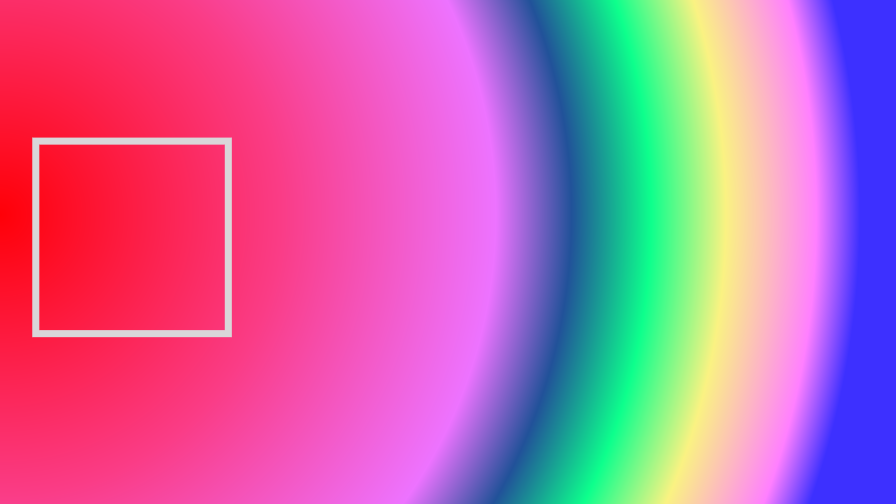
A WebGL 2 fragment shader for this background:

```glsl
#version 300 es
precision highp float;

uniform vec2 u_resolution;
out vec4 fragColor;

// Lengths are in units of the canvas height
#define GLOW_CENTER vec2(0.0, 0.574)
#define FRAME_CENTER vec2(0.262, 0.529)
#define FRAME_HALF_SIZE 0.191
#define FRAME_HALF_WIDTH 0.007
#define FRAME_COLOR vec3(0.85, 0.84, 0.85)

const int STOPS = 8;
const float stopRadius[STOPS] = float[](
    0.0, 0.556, 0.984, 1.134, 1.292, 1.440, 1.620, 1.706);
const vec3 stopColor[STOPS] = vec3[](
    vec3(1.00, 0.00, 0.03),   // red
    vec3(0.98, 0.235, 0.525), // rose
    vec3(0.93, 0.45, 1.00),   // lavender
    vec3(0.13, 0.32, 0.60),   // navy
    vec3(0.05, 1.00, 0.55),   // green
    vec3(0.98, 0.95, 0.51),   // yellow
    vec3(1.00, 0.50, 1.00),   // pink
    vec3(0.24, 0.19, 1.00));  // blue

// Piecewise linear colour ramp along the radius
vec3 radialRamp(float radius) {
    vec3 color = stopColor[0];
    for (int i = 1; i < STOPS; i++) {
        float t = (radius - stopRadius[i - 1]) / (stopRadius[i] - stopRadius[i - 1]);
        color = mix(color, stopColor[i], clamp(t, 0.0, 1.0));
    }
    return color;
}

// Distance to the outline of a square with sharp corners
float squareOutline(vec2 p, float halfSize, float halfWidth) {
    vec2 q = abs(p);
    return abs(max(q.x, q.y) - halfSize) - halfWidth;
}

void main() {
    vec2 p = gl_FragCoord.xy / u_resolution.y;
    float pixel = 1.0 / u_resolution.y;

    // Rainbow rings
    vec3 color = radialRamp(distance(p, GLOW_CENTER));

    // Square frame
    float d = squareOutline(p - FRAME_CENTER, FRAME_HALF_SIZE, FRAME_HALF_WIDTH);
    color = mix(color, FRAME_COLOR, clamp(0.5 - d / pixel, 0.0, 1.0));

    fragColor = vec4(color, 1.0);
}
```
